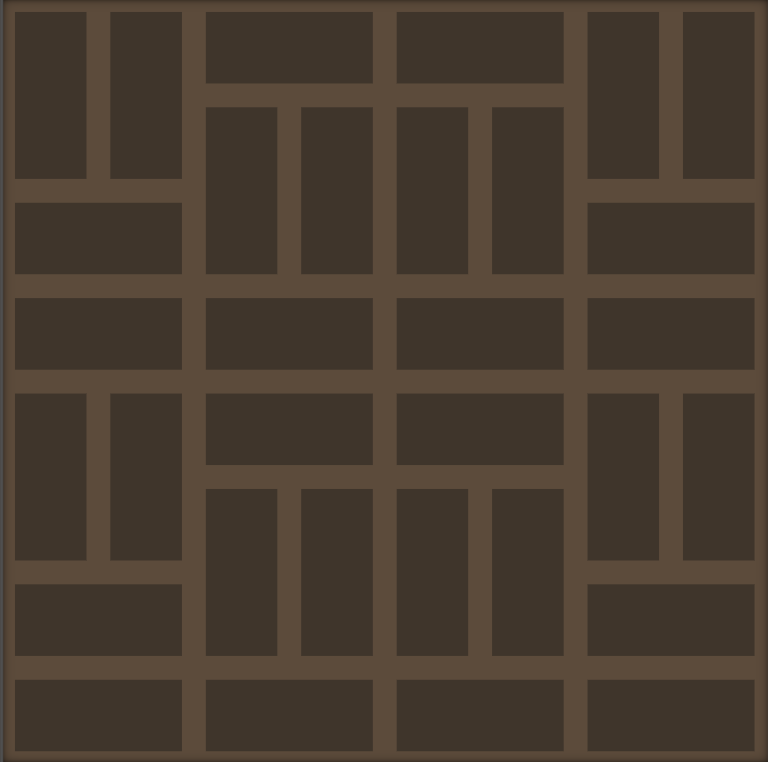
This pattern is drawn by a WebGL 2 fragment shader. Its source:

```glsl
#version 300 es
precision highp float;

uniform vec2 u_resolution;
out vec4 fragColor;

const vec3 BRICK = vec3(0.247, 0.208, 0.169);
const vec3 MORTAR = vec3(0.361, 0.294, 0.231);
const vec3 SEAM = vec3(0.31);

const float CELLS = 8.0;           // brick widths across and down
const float HALF_GAP = 0.125;      // half the mortar width, in cells
const vec2 GRID_SPAN = vec2(0.9941, 1.0016);
const float GRID_LEFT = 0.0039;
const float SEAM_HALF = 0.002;     // half width of the grey edge strip

// Distance to a line that repeats once per canvas
float wrappedDistance(float x, float center) {
    return abs(fract(x - center + 0.5) - 0.5);
}

float boxDistance(vec2 p, vec2 halfSize) {
    vec2 d = abs(p) - halfSize;
    return length(max(d, 0.0)) + min(max(d.x, d.y), 0.0);
}

float coverage(float distance, float blur) {
    return 1.0 - smoothstep(-blur, blur, distance);
}

// Two upright bricks, then two lying ones; the middle columns sit one row lower
float brickDistance(vec2 p) {
    float column = floor(p.x / 2.0);
    float rowShift = step(2.0, mod(column + 1.0, 4.0));
    float row = mod(p.y - rowShift, 4.0);
    vec2 size = row < 2.0 ? vec2(1.0, 2.0) : vec2(2.0, 1.0);
    vec2 local = mod(vec2(p.x, row), size) - 0.5 * size;
    return boxDistance(local, 0.5 * size - HALF_GAP);
}

// Narrow shadow that fades inward from the panel edge
float edgeShade(float distance, float strength, float falloff) {
    return 1.0 - strength * exp(-distance / falloff);
}

void main() {
    vec2 uv = gl_FragCoord.xy / u_resolution;
    float pixel = 1.0 / min(u_resolution.x, u_resolution.y);

    // Brick layout, counted from the top left
    vec2 grid = CELLS * vec2(fract(uv.x - GRID_LEFT), 1.0 - uv.y) / GRID_SPAN;
    float brick = coverage(brickDistance(grid), 0.6 * CELLS * pixel);
    vec3 color = mix(MORTAR, BRICK, brick);

    // Darkened border
    float sideDistance = wrappedDistance(uv.x, SEAM_HALF) - SEAM_HALF;
    float endDistance = wrappedDistance(uv.y, 0.0);
    color *= edgeShade(max(sideDistance, 0.0), 0.35, 0.004);
    color *= edgeShade(endDistance, 0.35, 0.004);

    // Grey strip along the side
    color = mix(color, SEAM, coverage(sideDistance, pixel));

    fragColor = vec4(color, 1.0);
}
```
